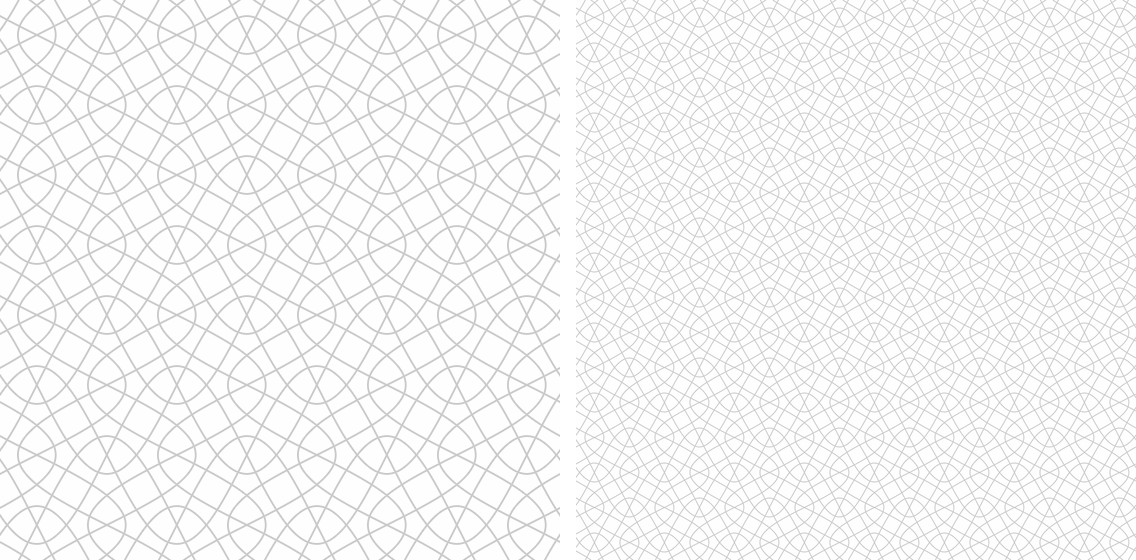
Left, the tile; right, the same tile 2 across and 2 down.
This pattern is drawn by a Shadertoy shader. Its source:

```glsl
// Lattice of fine grey sine waves on white, running both up and across.
// Waves of opposite sign cross at every second node of an 8 x 8 grid, and
// their crests close into rounded lenses; the pattern repeats 4 x 4 times.

const float PI = 3.14159265;
const float CELLS = 8.0;       // grid cells per side, two per repeat
const float AMPLITUDE = 1.27;  // wave height, in cells

// Distance to all waves along p.y, mirrored in pairs about each whole p.x
float waveDistance(vec2 p) {
    float nearest = 1e3;
    for (int i = -1; i <= 2; i++) {
        float axis = floor(p.x) + float(i);
        float phase = 0.5 * PI * (p.y - axis);
        float gap = abs(p.x - axis) - AMPLITUDE * abs(sin(phase));
        float slope = 0.5 * PI * AMPLITUDE * cos(phase);
        nearest = min(nearest, abs(gap) / length(vec2(1.0, slope)));
    }
    return nearest;
}

void mainImage(out vec4 fragColor, in vec2 fragCoord) {
    vec2 p = fragCoord / iResolution.xy * CELLS - vec2(0.526, 1.5);
    float pixel = CELLS / iResolution.y;

    // The crosswise waves are the upright ones turned and moved by one cell
    float d = min(waveDistance(p), waveDistance(p.yx - vec2(0.0, 1.0)));

    // Line coverage over one pixel
    float line = clamp((0.013 - d) / pixel + 0.5, 0.0, 1.0);
    fragColor = vec4(mix(vec3(0.996), vec3(0.785), line), 1.0);
}
```
